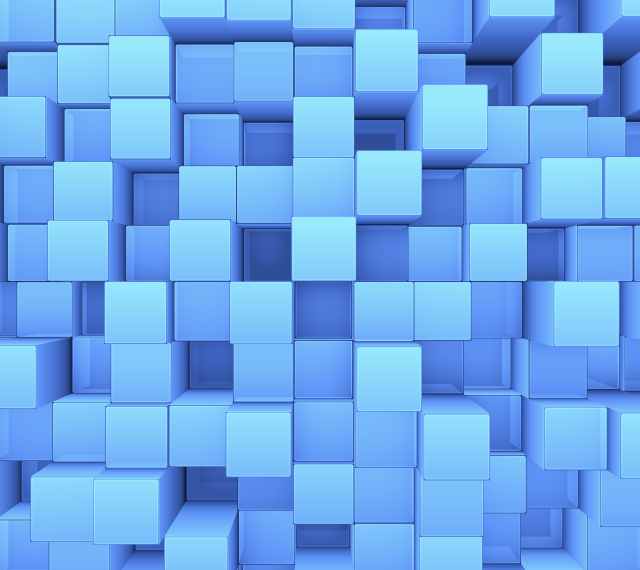
Reproduce this background procedurally as a Shadertoy shader.

```glsl
#define COLUMNS 10.65
#define CENTRE vec2(0.44, 0.94)
#define SCALE_LOW 0.885
#define SCALE_HIGH 1.105
#define SEED 17.0
#define SEAM 0.009
#define CORNER 0.035
#define OCCLUSION 1.5
#define GLOSS 0.13
#define SAMPLES 3

// Shades from deep gap to lit face
const vec3 shades[6] = vec3[6](
    vec3(0.06, 0.11, 0.25), vec3(0.17, 0.28, 0.55), vec3(0.25, 0.40, 0.77),
    vec3(0.37, 0.58, 0.97), vec3(0.48, 0.75, 0.98), vec3(0.60, 0.92, 0.99));

vec3 ramp(float v) {
    float x = clamp(v, 0.0, 1.0) * 5.0;
    int i = min(int(x), 4);
    return mix(shades[i], shades[i + 1], x - float(i));
}

float hash(vec2 c) {
    vec3 q = fract((c.xyx + SEED) * 0.1031);
    q += dot(q, q.yzx + 33.33);
    return fract((q.x + q.y) * q.z);
}

// Perspective scale of a cube's front face: larger is nearer
float faceScale(vec2 cell) {
    float h = 0.5 * (hash(cell) + hash(cell + 57.0));
    return mix(SCALE_LOW, SCALE_HIGH, smoothstep(0.08, 0.92, h));
}

float roundBox(vec2 p, float halfSize, float r) {
    vec2 q = abs(p) - halfSize + r;
    return length(max(q, 0.0)) + min(max(q.x, q.y), 0.0) - r;
}

float shadeFace(vec2 p, vec2 cell, float scale) {
    vec2 u = p / scale + CENTRE - cell;
    vec2 outward = step(0.0, p);
    float v = 0.87 + 0.16 * (u.y - 0.5) + 0.012 * p.y;
    v += 0.05 * (hash(cell + 91.0) - 0.5) + 0.5 * (scale - 1.0);

    // Occlusion by taller neighbours, strongest from above
    float shadow = 0.0;
    for (int i = 0; i < 4; i++) {
        float side = i < 2 ? 1.0 : -1.0;
        vec2 dir = (i % 2 == 0 ? vec2(1, 0) : vec2(0, 1)) * side;
        float rise = max(faceScale(cell + dir) - scale, 0.0);
        float d = max(0.5 - dot(u - 0.5, dir), 0.0);
        shadow += rise * (0.5 + exp(-4.0 * d)) * (1.0 + 0.4 * dir.y);
    }
    v = max(v - OCCLUSION * shadow, 0.24);

    // Glossy reflection of the outward neighbour's wall
    vec2 climb = 1.8 * abs(outward - u) * scale * scale / max(abs(p), 0.01);
    vec2 axis = climb.x < climb.y ? vec2(1, 0) : vec2(0, 1);
    float wall = faceScale(cell + axis * (2.0 * outward - 1.0)) - scale;
    float mirror = smoothstep(0.0, 0.004, wall - min(climb.x, climb.y));
    v += GLOSS * mirror * (0.4 + 0.6 * hash(cell + 23.0));

    // Bright bevel and dark seam
    float inside = -roundBox(u - 0.5, 0.5 - SEAM * 0.5, CORNER);
    float bevel = smoothstep(0.0, 0.012, inside) * (1.0 - smoothstep(0.014, 0.032, inside));
    v += 0.10 * bevel;
    float seam = 1.0 - smoothstep(-0.004, SEAM * 1.4, inside);
    return v * (1.0 - seam * mix(0.9, 0.45, smoothstep(0.98, 1.07, scale)));
}

// Walls are lit from above and the left
float shadeWall(vec2 p, bool alongX, float depth, float aboveFloor) {
    float v = alongX ? (p.x > 0.0 ? 0.78 : 0.62) : (p.y > 0.0 ? 0.60 : 0.84);
    v -= 2.2 * depth + 0.32 * exp(-45.0 * aboveFloor);
    return v + 0.12 * (1.0 - smoothstep(0.0, 0.006, depth));
}

// Follow the view ray down through the grid until it meets a cube
float traceCubes(vec2 p) {
    vec2 outward = step(0.0, p);
    float s = SCALE_HIGH + 0.01;
    vec2 cell = floor(p / s + CENTRE);
    for (int i = 0; i < 8; i++) {
        float here = faceScale(cell);
        vec2 crossing = p / (cell + outward - CENTRE);
        float next = max(crossing.x, crossing.y);
        if (here >= next) return shadeFace(p, cell, here);

        bool alongX = crossing.x > crossing.y;
        vec2 axis = alongX ? vec2(1, 0) : vec2(0, 1);
        cell += axis * (2.0 * outward - 1.0);
        s = next;
        float top = faceScale(cell);
        if (top >= s) return shadeWall(p, alongX, top - s, s - here);
    }
    return 0.0;
}

void mainImage(out vec4 fragColor, in vec2 fragCoord) {
    vec3 total = vec3(0.0);
    for (int j = 0; j < SAMPLES; j++)
    for (int i = 0; i < SAMPLES; i++) {
        vec2 jitter = (vec2(i, j) + 0.5) / float(SAMPLES) - 0.5;
        vec2 p = (fragCoord + jitter - 0.5 * iResolution.xy) / iResolution.x * COLUMNS;
        total += ramp(traceCubes(p));
    }
    fragColor = vec4(total / float(SAMPLES * SAMPLES), 1.0);
}
```
